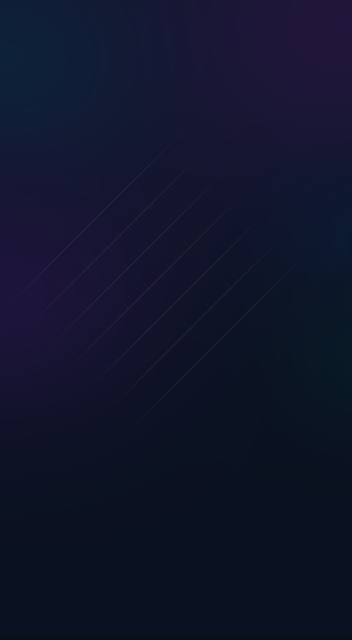
Give the GLSL for this background, as a Shadertoy shader.

```glsl
const vec3 BASE_LOW = vec3(0.040, 0.068, 0.125);
const vec3 BASE_HIGH = vec3(0.077, 0.084, 0.185);
const vec3 OCEAN = vec3(0.050, 0.130, 0.220);
const vec3 VIOLET = vec3(0.125, 0.085, 0.230);
const vec3 PLUM = vec3(0.113, 0.080, 0.230);
const vec3 NAVY = vec3(0.045, 0.100, 0.195);
const vec3 TEAL = vec3(0.035, 0.100, 0.150);
const vec3 LINE_COLOR = vec3(0.75, 0.65, 0.52);

// Grid lengths are fractions of the canvas height
const float LINE_GAP = 0.0640;
const float LINE_WIDTH = 0.0013;
const float RISING_START = -0.509;
const float RISING_LAST = 6.0;
const float FALLING_START = 0.974;
const float RISING_ALPHA = 0.13;
const float FALLING_ALPHA = 0.025;
const vec2 GRID_CENTER = vec2(-0.317, 0.805);
const float FADE_INNER = 0.08;
const float FADE_OUTER = 0.31;

float glow(vec2 uv, vec2 center, vec2 radius) {
    vec2 d = (uv - center) / radius;
    return exp(-dot(d, d));
}

// Coverage of a thin diagonal stroke, given its unscaled diagonal offset
float stroke(float offset, float pixel) {
    float d = abs(offset) * 0.7071;
    float halfWidth = 0.5 * LINE_WIDTH;
    float coverage = (min(d + 0.5 * pixel, halfWidth)
                    - max(d - 0.5 * pixel, -halfWidth)) / pixel;
    return clamp(coverage, 0.0, 1.0);
}

float fade(float offset) {
    return 1.0 - smoothstep(FADE_INNER, FADE_OUTER, abs(offset));
}

vec3 background(vec2 uv) {
    vec3 color = mix(BASE_LOW, BASE_HIGH, smoothstep(0.35, 0.95, uv.y));
    color = mix(color, VIOLET, glow(uv, vec2(0.97, 0.96), vec2(0.48, 0.22)));
    color = mix(color, OCEAN, glow(uv, vec2(0.02, 0.90), vec2(0.36, 0.18)));
    color = mix(color, PLUM, glow(uv, vec2(0.00, 0.54), vec2(0.45, 0.20)));
    color = mix(color, NAVY, glow(uv, vec2(1.05, 0.64), vec2(0.26, 0.11)));
    color = mix(color, TEAL, glow(uv, vec2(1.05, 0.45), vec2(0.26, 0.12)));
    return color * mix(0.85, 1.0, smoothstep(0.0, 0.015, uv.y));
}

void mainImage(out vec4 fragColor, in vec2 fragCoord) {
    vec2 uv = fragCoord / iResolution.xy;
    vec2 p = fragCoord / iResolution.y;
    float pixel = 1.0 / iResolution.y;
    vec3 color = background(uv);

    // Diagonal coordinates: x is constant on rising lines, y on falling ones
    vec2 diagonal = vec2(p.x - p.y, p.x + p.y);

    // Bright rising strokes
    float rising = diagonal.x - RISING_START;
    float index = clamp(round(rising / LINE_GAP), 0.0, RISING_LAST);
    float risingLine = stroke(rising - index * LINE_GAP, pixel);
    risingLine *= fade(diagonal.y - GRID_CENTER.y);

    // Faint falling strokes
    float falling = diagonal.y - FALLING_START;
    falling -= round(falling / LINE_GAP) * LINE_GAP;
    float fallingLine = stroke(falling, pixel);
    fallingLine *= fade(diagonal.x - GRID_CENTER.x) * fade(diagonal.y - GRID_CENTER.y);

    color = mix(color, LINE_COLOR, risingLine * RISING_ALPHA);
    color = mix(color, LINE_COLOR, fallingLine * FALLING_ALPHA);
    fragColor = vec4(color, 1.0);
}
```
